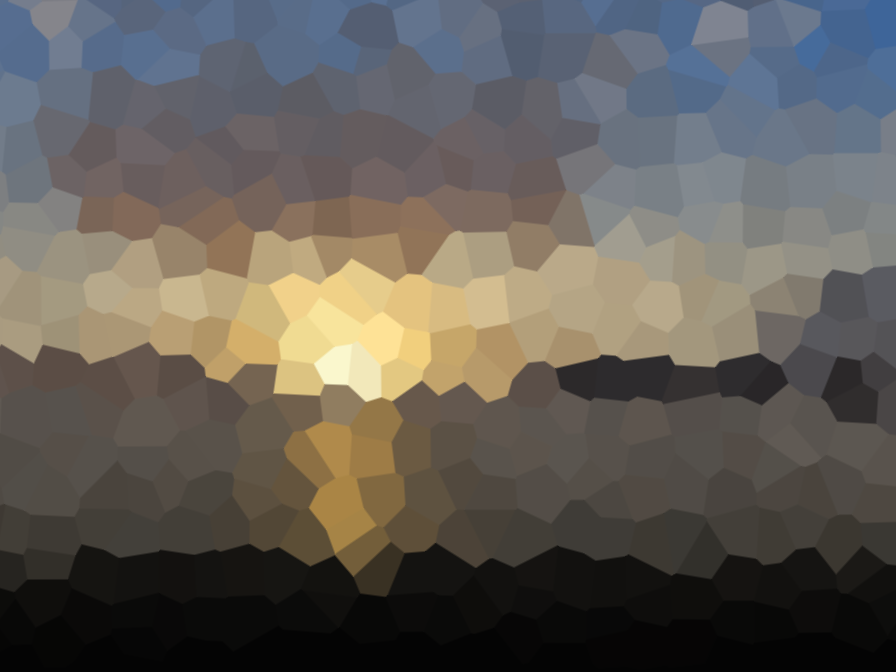
This background is drawn by a Shadertoy shader. Its source:

```glsl
// Sunset over dark water beneath a broad cloud, cut into a mosaic of irregular flat cells.

vec2 hash2(vec2 p) {
    vec3 q = fract(vec3(p.xyx) * vec3(0.1031, 0.103, 0.0973));
    q += dot(q, q.yzx + 33.33);
    return fract((q.xx + q.yz) * q.zy);
}

float cornerSlope(vec2 corner, vec2 offset) {
    return dot(hash2(corner + 50.0) * 2.0 - 1.0, offset);
}

float gradientNoise(vec2 p) {
    vec2 i = floor(p), f = fract(p);
    vec2 u = f * f * f * (f * (f * 6.0 - 15.0) + 10.0);
    vec2 e = vec2(1, 0);
    return mix(mix(cornerSlope(i, f), cornerSlope(i + e, f - e), u.x),
               mix(cornerSlope(i + e.yx, f - e.yx), cornerSlope(i + 1.0, f - 1.0), u.x), u.y);
}

// Soft elliptical spot
float spot(vec2 p, vec2 centre, vec2 radius) {
    vec2 q = (p - centre) / radius;
    return exp(-dot(q, q));
}

vec3 skyColor(vec2 p) {
    vec3 col = mix(vec3(0.61, 0.58, 0.50), vec3(0.47, 0.50, 0.53), smoothstep(0.53, 0.74, p.y));
    vec3 blue = mix(vec3(0.34, 0.43, 0.56), vec3(0.25, 0.40, 0.60), smoothstep(0.7, 1.3, p.x));
    col = mix(col, blue, smoothstep(0.72, 0.96, p.y));

    // Broken grey and tan cloud
    float wisps = gradientNoise(p * 7.0) + 0.6 * gradientNoise(p * 15.0 + 9.0);
    float high = smoothstep(0.64, 0.8, p.y);
    col = mix(col, vec3(0.37, 0.37, 0.41), high * smoothstep(0.0, 0.45, wisps) * 0.75);
    col = mix(col, vec3(0.57, 0.54, 0.53), high * smoothstep(0.1, 0.5, -wisps) * 0.7);
    col = mix(col, vec3(0.35, 0.37, 0.42), 0.8 * spot(p, vec2(0.82, 0.93), vec2(0.15, 0.08)));

    // Pale band, then the main cloud with its warm underside
    col = mix(col, vec3(0.85, 0.74, 0.55), 0.9 * spot(p, vec2(0.54, 0.575), vec2(0.43, 0.085)));
    vec2 q = (p - vec2(0.48, 0.765 + 0.03 * wisps)) / vec2(0.39, 0.14);
    q *= q;
    vec3 cloud = mix(vec3(0.55, 0.42, 0.31), vec3(0.41, 0.36, 0.36), smoothstep(0.63, 0.74, p.y));
    cloud = mix(cloud, vec3(0.37, 0.38, 0.42), smoothstep(0.75, 0.87, p.y));
    col = mix(col, cloud, 0.92 * smoothstep(1.3, 0.7, dot(q, q)));

    // Dusky bank on the right
    float bank = smoothstep(0.0, 0.12, p.x - 1.05 - (p.y - 0.48)) * smoothstep(0.64, 0.58, p.y);
    col = mix(col, vec3(0.31, 0.31, 0.34), bank * 0.9);

    // Orange haze, sun glow and white core
    col = mix(col, vec3(0.74, 0.55, 0.31), 0.85 * spot(p, vec2(0.51, 0.465), vec2(0.34, 0.05)));
    col = mix(col, vec3(1.0, 0.86, 0.46), spot(p, vec2(0.51, 0.485), vec2(0.14, 0.095)));
    return mix(col, vec3(1.0, 1.0, 0.86), spot(p, vec2(0.52, 0.465), vec2(0.06, 0.06)));
}

vec3 sceneColor(vec2 p) {
    vec3 col = skyColor(p);
    float rough = gradientNoise(vec2(p.x * 9.0, 3.5));

    // Far shore dips below the sun
    float dip = spot(p, vec2(0.52, p.y), vec2(0.2, 1.0));
    float shore = mix(0.48, 0.455, smoothstep(0.2, 0.9, p.x)) - 0.07 * dip + 0.02 * rough;
    vec3 land = mix(vec3(0.37, 0.32, 0.29), vec3(0.28, 0.27, 0.28), smoothstep(0.8, 1.25, p.x));
    col = mix(col, land, smoothstep(shore + 0.012, shore - 0.012, p.y));
    float islands = spot(p, vec2(0.925, 0.427), vec2(0.1, 0.03))
                  + spot(p, vec2(1.21, 0.422), vec2(0.15, 0.032));
    col = mix(col, vec3(0.17, 0.16, 0.165), smoothstep(0.25, 0.65, islands));

    // Water with a broad glow and a narrow bright reflection
    vec3 water = mix(vec3(0.24, 0.225, 0.20), vec3(0.365, 0.34, 0.315), smoothstep(0.16, 0.38, p.y));
    water = mix(water, vec3(0.47, 0.37, 0.22), 0.75 * spot(p, vec2(0.52, p.y), vec2(0.13, 1.0)));
    float beam = mix(0.018, 0.055, smoothstep(0.13, 0.3, p.y));
    water = mix(water, vec3(0.73, 0.57, 0.29), 0.95 * spot(p, vec2(0.515, p.y), vec2(beam, 1.0)));
    col = mix(col, water, smoothstep(0.41, 0.385, p.y));

    // Near shore fading to black
    float edge = 0.16 + 0.03 * rough - 0.02 * spot(p, vec2(0.52, p.y), vec2(0.05, 1.0));
    vec3 ground = mix(vec3(0.015), vec3(0.085, 0.08, 0.07), smoothstep(0.02, 0.17, p.y));
    return mix(col, ground, smoothstep(edge + 0.025, edge - 0.015, p.y));
}

// Flat colour of one cell, with a slight random tint
vec3 cellColor(vec2 seed) {
    vec2 r = hash2(floor(seed * 1000.0)) - 0.5;
    return sceneColor(seed) * (1.0 + 0.13 * r.x + 0.04 * r.y * vec3(1, 0, -1));
}

void mainImage(out vec4 fragColor, in vec2 fragCoord) {
    vec2 p = fragCoord / iResolution.y;
    vec2 base = floor(p * 17.0);
    vec2 first = vec2(9.0), second = vec2(9.0);
    float d1 = 99.0, d2 = 99.0;

    // Two nearest cell seeds
    for (int y = -2; y <= 2; y++) {
        for (int x = -2; x <= 2; x++) {
            vec2 cell = base + vec2(x, y);
            vec2 seed = (cell + 0.5 + 0.85 * (hash2(cell + 7.0) - 0.5)) / 17.0;
            float d = dot(p - seed, p - seed);
            if (d < d1) {
                d2 = d1; second = first;
                d1 = d; first = seed;
            } else if (d < d2) {
                d2 = d; second = seed;
            }
        }
    }

    // Smooth the border between both cells
    float border = (d2 - d1) / (2.0 * distance(first, second));
    float blend = 0.5 + 0.5 * clamp(border * iResolution.y, 0.0, 1.0);
    fragColor = vec4(mix(cellColor(second), cellColor(first), blend), 1.0);
}
```
